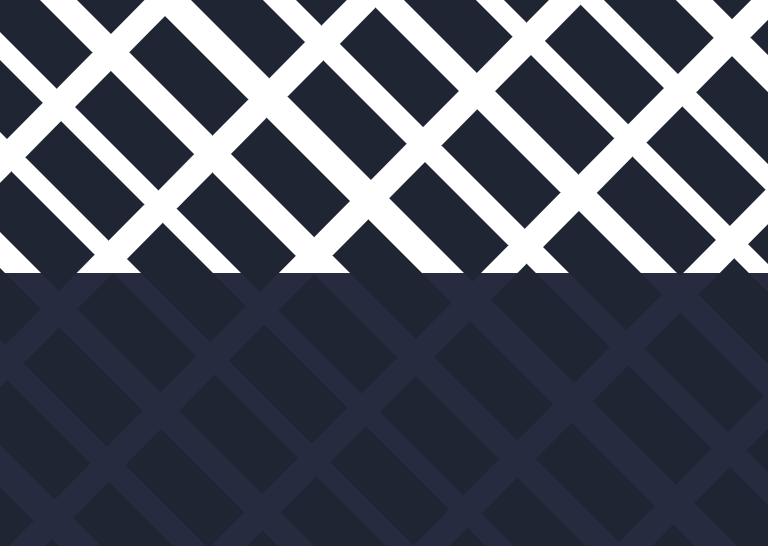
Write a WebGL 1 fragment shader that draws this pattern.

```glsl
precision highp float;
// Slanted dark bars on a diagonal grid, over a ground that is white in the
// upper half and deep indigo in the lower half. The plane is turned to two
// diagonal axes and repeated; layered sines vary the gaps every six rows.

uniform vec2 u_resolution;

// Lengths are in canvas heights, measured along the diagonal axes.
const vec2 CELL = vec2(0.1941, 0.3723);       // repeat: across bars, along bars
const vec2 BAR_HALF = vec2(0.0659, 0.1526);   // half size of one bar
const vec2 BAR_ORIGIN = vec2(0.0201, 0.8581); // centre of the reference bar
const float TILT = 0.0053;                    // slight lean of the bar ends
const float ROWS_PER_CYCLE = 6.0;             // rows before the gaps recur
const float HORIZON = 0.5;                    // height where the ground changes
const vec3 BAR_COLOR = vec3(0.122, 0.145, 0.200);
const vec3 UPPER_GROUND = vec3(1.0);
const vec3 LOWER_GROUND = vec3(0.149, 0.169, 0.250);
const float TAU = 6.28318;

// Shift of a row from even spacing
float rowShift(float row) {
  float a = TAU * mod(row, ROWS_PER_CYCLE) / ROWS_PER_CYCLE;
  return -0.0106 * cos(a - 0.2) - 0.0038 * cos(2.0 * a - 0.28)
         + 0.0012 * cos(3.0 * a);
}

// Signed distance to a box centred at the origin
float boxDistance(vec2 p, vec2 halfSize) {
  vec2 d = abs(p) - halfSize;
  return length(max(d, 0.0)) + min(max(d.x, d.y), 0.0);
}

// Signed distance to the nearest bar, in canvas heights
float barDistance(vec2 uv) {
  float down = 1.0 - uv.y;
  vec2 diagonal = vec2(uv.x - down, uv.x + down);
  diagonal.y += TILT * diagonal.x;
  vec2 local = diagonal - BAR_ORIGIN;
  vec2 cell = floor(local / CELL + 0.5);
  local -= cell * CELL;
  local.x -= rowShift(cell.x);
  return boxDistance(local, BAR_HALF) * 0.7071;
}

// Coverage of the positive side of an edge, softened over one pixel
float coverage(float distanceInside, float pixel) {
  return clamp(distanceInside / pixel + 0.5, 0.0, 1.0);
}

void main() {
  float pixel = 1.0 / u_resolution.y;
  vec2 uv = gl_FragCoord.xy * pixel;

  // Two-tone ground, then the bars on top
  vec3 color = mix(LOWER_GROUND, UPPER_GROUND, coverage(uv.y - HORIZON, pixel));
  color = mix(color, BAR_COLOR, coverage(-barDistance(uv), pixel));

  gl_FragColor = vec4(color, 1.0);
}
```
